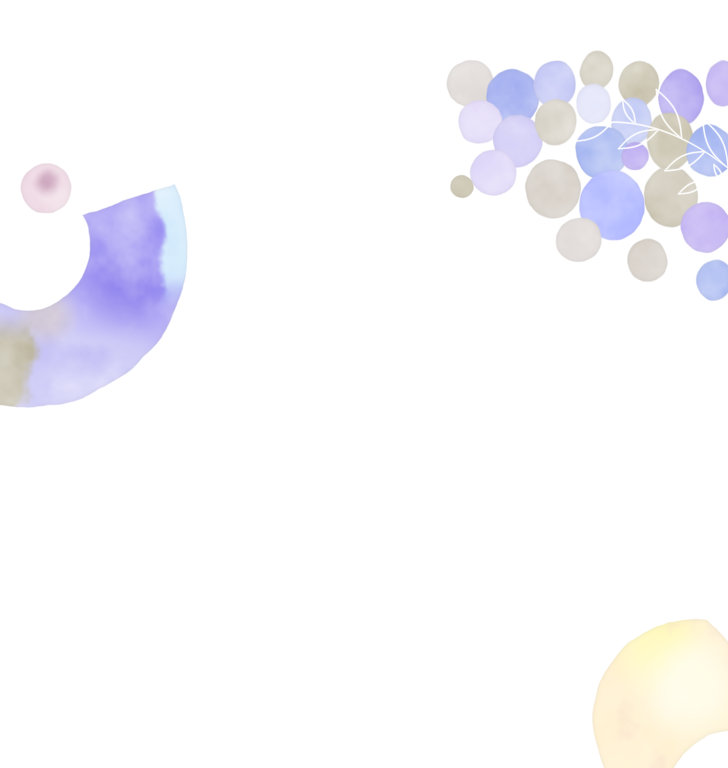
Give the GLSL for this background, as a Shadertoy shader.

```glsl
// Watercolour dabs, a violet arc, a cream crescent and a white sprig on white paper.

const vec3 WHITE  = vec3(1.0);
const vec3 BLUE   = vec3(0.68, 0.74, 0.95);
const vec3 VIOLET = vec3(0.75, 0.69, 0.95);
const vec3 LILAC  = vec3(0.87, 0.83, 0.97);
const vec3 BEIGE  = vec3(0.89, 0.87, 0.86);
const vec3 OLIVE  = vec3(0.82, 0.80, 0.73);

struct Row {
    int count;
    vec2 start, stride;
    vec2 wave;    // swing in height, index of the lowest dab
    vec3 size;    // radius, growth per dab, swing with the wave
    vec2 earth;   // period and index of the earth-coloured dabs
    vec3 first, last;
};

float hash(vec2 c) {
    vec3 h = fract(vec3(c.xyx) * 0.1031);
    h += dot(h, h.yzx + 33.33);
    return fract((h.x + h.y) * h.z);
}

float noise(vec2 p) {
    vec2 c = floor(p), f = fract(p);
    f = f * f * (3.0 - 2.0 * f);
    return mix(mix(hash(c), hash(c + vec2(1, 0)), f.x),
               mix(hash(c + vec2(0, 1)), hash(c + vec2(1, 1)), f.x), f.y);
}

float fbm(vec2 p) {
    float sum = 0.0, gain = 0.5;
    for (int i = 0; i < 4; i++) {
        sum += gain * noise(p);
        p = p * 2.03 + 11.7;
        gain *= 0.5;
    }
    return sum;
}

float blob(vec2 p, vec2 center, float radius) {
    return 1.0 - smoothstep(0.2 * radius, radius, length(p - center));
}

// Lays a mottled wash with a slightly darker dried rim
vec3 paint(vec3 base, float d, vec3 pigment, float grain, float px) {
    vec3 tone = mix(pigment, WHITE, 0.9 * (grain - 0.47));
    tone *= 1.0 - 0.05 * exp(-abs(d) / 0.002);
    return mix(base, min(tone, WHITE), 1.0 - smoothstep(-px, px, d));
}

vec3 dab(vec3 base, vec2 p, vec2 center, vec2 radii, vec3 pigment, float grain, float px) {
    float d = (length((p - center) / radii) - 1.0) * min(radii.x, radii.y);
    return paint(base, d, pigment, grain, px);
}

vec3 paintRow(vec3 col, vec2 p, Row row, float grain, float px) {
    for (int n = 0; n < row.count; n++) {
        float i = float(n);
        float sway = cos((i - row.wave.y) * 1.5708);
        vec2 center = row.start + row.stride * i - vec2(0.0, row.wave.x * sway);
        float radius = row.size.x + row.size.y * i + row.size.z * sway;
        float earthy = step(0.4, cos((i - row.earth.y) * 6.2832 / row.earth.x));
        vec3 wash = mix(row.first, row.last, i / float(row.count - 1));
        wash = mix(WHITE, wash, 0.72 + 0.28 * sway);
        wash = mix(wash, mix(BEIGE, OLIVE, 0.25 * min(i, 4.0)), earthy);
        col = dab(col, p, center, radius * vec2(1.0, 1.0 + 0.05 * i), wash, grain, px);
    }
    return col;
}

// Distance to a bowed stem with outlined leaves on both sides
float sprig(vec2 p) {
    float t = clamp(p.x / 0.151, 0.0, 1.2);
    float d = length(p - vec2(0.151 * t, -0.06 * t * t));
    for (int n = 0; n < 6; n++) {
        float i = float(n), s = 0.2 * i;
        vec2 q = p - vec2(0.151 * s, -0.06 * s * s);
        vec2 blade = (n % 2 == 0) ? vec2(-0.052, -0.025)
                                  : vec2(-0.033, 0.064) * min(0.25 + 0.25 * i, 1.0);
        float u = clamp(dot(q, blade) / dot(blade, blade), 0.0, 1.0);
        float width = 0.13 * length(blade) * sin(3.1416 * u);
        d = min(d, abs(length(q - blade * u) - width));
    }
    return d;
}

vec3 paintArc(vec3 col, vec2 p, float grain, float px) {
    float ring = abs(length(p - vec2(0.0365, 0.678)) - 0.1445) - 0.0635;
    float d = max(ring, dot(p - vec2(0.117, 0.723), vec2(-0.312, 0.95)));
    float n = grain - 0.47;
    vec3 wash = mix(vec3(0.70, 0.67, 0.96), vec3(0.62, 0.58, 0.94), blob(p, vec2(0.16, 0.61), 0.07));
    wash = mix(vec3(0.82, 0.81, 0.97), wash, smoothstep(0.55, 0.63, p.y + 0.3 * (p.x - 0.1) + 0.12 * n));
    wash = mix(wash, vec3(0.85, 0.93, 0.99), smoothstep(0.201, 0.213, p.x + 0.03 * n) * smoothstep(0.59, 0.65, p.y));
    wash = mix(wash, vec3(0.84, 0.81, 0.86), blob(p, vec2(0.06, 0.59), 0.05));
    wash = mix(wash, OLIVE * 0.97, (1.0 - smoothstep(0.025, 0.043, p.x + 0.06 * n)) * (1.0 - smoothstep(0.55, 0.60, p.y)));
    return paint(col, d, wash, grain, px);
}

vec3 paintCrescent(vec3 col, vec2 p, float grain, float px) {
    float d = max(length(p - vec2(0.903, 0.0625)) - 0.131, 0.091 - length(p - vec2(0.957, -0.042)));
    d = max(d, dot(p - vec2(0.927, 0.185), vec2(0.707)));
    vec3 wash = mix(vec3(1.0, 0.95, 0.84), vec3(1.0, 0.98, 0.76), blob(p, vec2(0.86, 0.16), 0.08));
    wash = mix(wash, vec3(0.98, 0.90, 0.82), 0.6 * smoothstep(0.5, 0.7, fbm(p * 22.0 + 5.0)));
    wash = mix(wash, vec3(1.0, 0.99, 0.92), blob(p, vec2(0.90, 0.105), 0.09));
    return paint(col, d, wash, mix(0.47, grain, 0.4), px);
}

void mainImage(out vec4 fragColor, in vec2 fragCoord) {
    float px = 1.0 / iResolution.y;
    vec2 uv = fragCoord * px;
    vec2 p = uv + 0.006 * (vec2(fbm(uv * 28.0), fbm(uv * 28.0 + 7.3)) - 0.47);
    float grain = fbm(uv * 24.0 + 3.0);
    vec3 col = WHITE;

    // Cluster of dabs, row by row
    col = paintRow(col, p, Row(7, vec2(0.613, 0.891), vec2(0.0547, 0.0), vec2(0.018, 1.0), vec3(0.0305, -0.0013, 0.005), vec2(3.5, 0.0), BLUE, VIOLET), grain, px);
    col = paintRow(col, p, Row(6, vec2(0.625, 0.841), vec2(0.0495, 0.0), vec2(0.0247, 1.0), vec3(0.0286, -0.0005, 0.004), vec2(3.0, 2.0), LILAC, BLUE), grain, px);
    col = paintRow(col, p, Row(2, vec2(0.784, 0.802), vec2(0.1406, 0.002), vec2(0.0, 0.5), vec3(0.0345, -0.003, 0.0), vec2(2.0, 0.5), BLUE, BLUE), grain, px);
    col = paintRow(col, p, Row(4, vec2(0.643, 0.759), vec2(0.0768, -0.0052), vec2(0.0156, 2.0), vec3(0.0365, -0.0005, 0.0065), vec2(2.0, 1.0), VIOLET, BLUE * 1.1), grain, px);
    col = paintRow(col, p, Row(3, vec2(0.754, 0.6875), vec2(0.0885, -0.026), vec2(0.0, 2.0), vec3(0.0293, -0.003, 0.0), vec2(3.0, 0.5), OLIVE, BLUE), grain, px);

    // Accents around the cluster
    col = dab(col, p, vec2(0.602, 0.758), vec2(0.0145), OLIVE, grain, px);
    col = dab(col, p, vec2(0.827, 0.796), vec2(0.0175), VIOLET, grain, px);
    col = dab(col, p, vec2(0.919, 0.704), vec2(0.0325), mix(VIOLET, LILAC, 0.4), grain, px);
    float lines = min(sprig(uv - vec2(0.797, 0.841)), 0.7 * sprig((uv - vec2(0.92, 0.765)) / 0.7));
    col = mix(col, WHITE, 0.9 * (1.0 - smoothstep(0.0008 - 0.5 * px, 0.0008 + px, lines)));

    // Rose dab, arc and crescent
    vec3 rose = mix(vec3(0.94, 0.86, 0.90), vec3(0.81, 0.66, 0.75), blob(p, vec2(0.062, 0.762), 0.022));
    col = dab(col, p, vec2(0.06, 0.754), vec2(0.0325), rose, grain, px);
    col = paintArc(col, p, grain, px);
    col = paintCrescent(col, p, grain, px);
    fragColor = vec4(col, 1.0);
}
```
